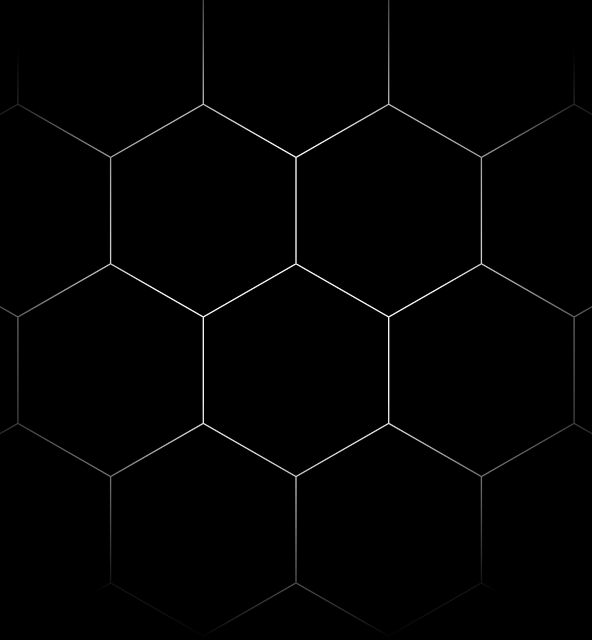
This pattern is drawn by a WebGL 2 fragment shader. Its source:

```glsl
#version 300 es
precision highp float;
// Thin white honeycomb outline on black, with upright hexagons.
// Each point is folded into its nearest cell to get the distance to the edge;
// a radial falloff then dims the lines towards the rim. Units: canvas heights.

#define CELL_WIDTH 0.2897
#define ROW_STEP 0.24935
#define CELL_CENTER_Y 0.4216
#define LINE_WIDTH 0.00205
#define GLOW_CENTER_Y 0.553
#define GLOW_INNER 0.225
#define GLOW_OUTER 0.572
#define LINE_COLOR vec3(1.0)

uniform vec2 u_resolution;
out vec4 fragColor;

const float SQRT3 = 1.7320508;

// Offset from the nearest centre of a hexagonal lattice of unit width
vec2 nearestCell(vec2 p) {
    vec2 period = vec2(1.0, SQRT3);
    vec2 a = mod(p + 0.5 * period, period) - 0.5 * period;
    vec2 b = mod(p, period) - 0.5 * period;
    return dot(a, a) < dot(b, b) ? a : b;
}

// Distance from a point inside a unit-width hexagon to its border
float hexEdgeDistance(vec2 p) {
    p = abs(p);
    return 0.5 - max(p.x, dot(p, vec2(0.5, 0.5 * SQRT3)));
}

void main() {
    float pixel = 1.0 / u_resolution.y;
    vec2 p = gl_FragCoord.xy * pixel;
    p.x -= 0.5 * u_resolution.x * pixel;

    // Honeycomb outline with one-pixel edge smoothing
    vec2 lattice = vec2(p.x / CELL_WIDTH,
                        (p.y - CELL_CENTER_Y) * 0.5 * SQRT3 / ROW_STEP);
    float edge = hexEdgeDistance(nearestCell(lattice)) * CELL_WIDTH;
    float coverage = clamp((0.5 * LINE_WIDTH - edge) / pixel + 0.5, 0.0, 1.0);

    // Radial falloff of the line brightness
    float radius = length(p - vec2(0.0, GLOW_CENTER_Y));
    float fade = clamp((GLOW_OUTER - radius) / (GLOW_OUTER - GLOW_INNER), 0.0, 1.0);

    fragColor = vec4(LINE_COLOR * coverage * fade, 1.0);
}
```
